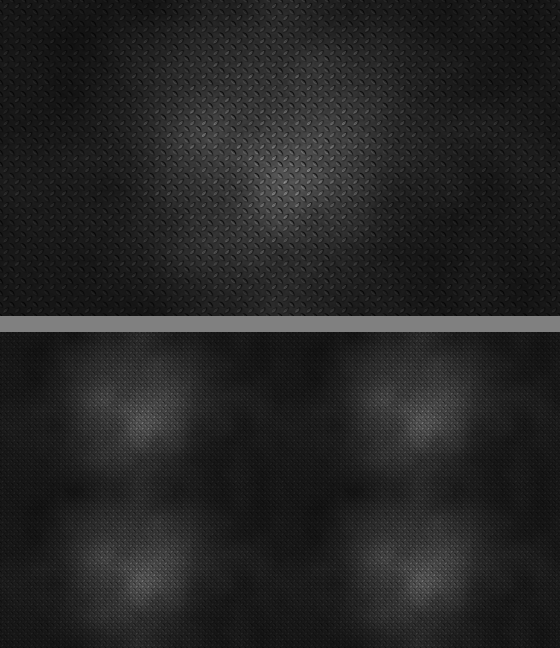
Top, the tile; bottom, the same tile 2 across and 2 down.
Reproduce this texture procedurally as a WebGL 2 fragment shader.

```glsl
#version 300 es
precision highp float;

uniform vec2 u_resolution;
out vec4 fragColor;

const float PI = 3.14159265;
const vec2 REPEATS = vec2(48.0, 27.0);       // repeats across and down, two treads each
const vec2 TREAD_SIZE = vec2(0.13, 0.28);    // half width, half length in repeats
const vec2 LIGHT_DIR = vec2(-0.6, -0.8);
const vec3 STEEL_DARK = vec3(0.068);
const vec3 STEEL_LIT = vec3(0.305);

float hash(vec2 p) {
    vec3 q = fract(vec3(p.xyx) * 0.1031);
    q += dot(q, q.yzx + 33.33);
    return fract((q.x + q.y) * q.z);
}

// Value noise whose lattice wraps after the given number of cells
float wrapNoise(vec2 uv, vec2 cells, float seed) {
    vec2 p = uv * cells;
    vec2 i = floor(p);
    vec2 f = fract(p);
    f = f * f * (3.0 - 2.0 * f);
    vec2 lo = mod(i, cells) + seed;
    vec2 hi = mod(i + 1.0, cells) + seed;
    return mix(mix(hash(lo), hash(vec2(hi.x, lo.y)), f.x),
               mix(hash(vec2(lo.x, hi.y)), hash(hi), f.x), f.y);
}

float wrapFbm(vec2 uv, vec2 cells, float seed) {
    float sum = 0.0;
    float weight = 0.5;
    for (int octave = 0; octave < 5; octave++) {
        sum += weight * wrapNoise(uv, cells, seed);
        cells *= 2.0;
        seed += 17.0;
        weight *= 0.5;
    }
    return sum / 0.96875;
}

// Pointed lens with its long axis along y
float lensDistance(vec2 p, vec2 size) {
    float radius = dot(size, size) / (2.0 * size.x);
    return length(vec2(abs(p.x) + radius - size.x, p.y)) - radius;
}

// Turns a position into the frame of a tread leaning right (1) or left (-1)
vec2 treadFrame(vec2 p, float lean) {
    return vec2(p.x - lean * p.y, lean * p.x + p.y) * sqrt(0.5);
}

float treadHeight(vec2 p, float lean, float blur) {
    float d = lensDistance(treadFrame(p, lean), TREAD_SIZE);
    return 1.0 - smoothstep(-0.06 - blur, 0.02 + blur, d);
}

// Relative brightness added by one tread: lit flank, ribbed face and shadow
float treadShade(vec2 p, float lean, float blur) {
    vec2 reach = LIGHT_DIR * 0.055;
    float slope = treadHeight(p - reach, lean, blur) - treadHeight(p + reach, lean, blur);
    float face = treadHeight(p, lean, blur);
    float ribs = 0.82 + 0.18 * cos(treadFrame(p, lean).y * 42.0);
    float halo = treadHeight(p * 0.8 + vec2(-0.02, 0.03), lean, blur + 0.03) * (1.0 - face);
    float faceGain = lean > 0.0 ? 0.55 : 0.14;
    return face * faceGain * ribs + slope * 0.52 - halo * 0.52;
}

// One lattice of equal treads, each worn differently
float treadLattice(vec2 grid, float lean, float blur) {
    vec2 cell = mod(floor(grid), REPEATS);
    float wear = 0.8 + 0.4 * hash(cell + 5.0 + 40.0 * lean);
    return treadShade(fract(grid) - 0.5, lean, blur) * wear;
}

// Soft pool of light, flat at the borders so that it tiles
float lightPool(vec2 uv) {
    vec2 c = cos(PI * uv);
    return exp(-dot(c * c, vec2(1.95, 0.95)));
}

void main() {
    vec2 uv = gl_FragCoord.xy / u_resolution;
    vec2 grid = uv * REPEATS;
    float blur = 0.25 * REPEATS.x / u_resolution.x;

    // Rows of one lean, staggered by half a repeat against rows of the other
    float relief = treadLattice(grid, 1.0, blur) + treadLattice(grid + 0.5, -1.0, blur);

    // Cloudy stains, upright streaks and fine grain
    float stains = wrapFbm(uv, vec2(8.0, 5.0), 11.0) - 0.5;
    float streaks = wrapNoise(uv, vec2(14.0, 2.0), 71.0) - 0.5;
    float grain = wrapNoise(uv, vec2(256.0, 144.0), 131.0) - 0.5;
    float tarnish = 1.0 + 0.60 * stains + 0.16 * streaks + 0.14 * grain;

    vec3 steel = mix(STEEL_DARK, STEEL_LIT, lightPool(uv));
    vec3 color = steel * tarnish * (0.98 + relief);
    fragColor = vec4(clamp(color, 0.0, 1.0), 1.0);
}
```
